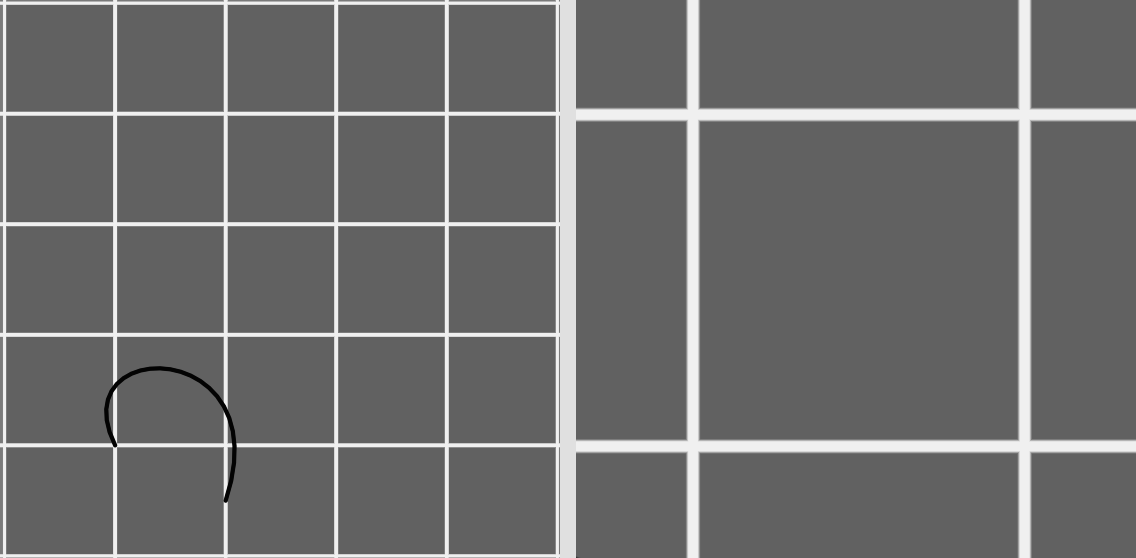
Left, the full canvas; right, a detail of the centre.
This pattern is drawn by a Shadertoy shader. Its source:

```glsl
// A five by five grid of pale lines on grey, with one black cubic curve drawn over it.

float segmentDistance(vec2 p, vec2 a, vec2 b) {
    vec2 ab = b - a;
    return length(p - a - ab * clamp(dot(p - a, ab) / dot(ab, ab), 0.0, 1.0));
}

vec2 cubicBezier(vec2 a, vec2 b, vec2 c, vec2 d, float t) {
    float s = 1.0 - t;
    return s * s * s * a + 3.0 * s * s * t * b + 3.0 * s * t * t * c + t * t * t * d;
}

// Distance to the curve, in cells, measured along short chords
float curveDistance(vec2 p) {
    const int CHORDS = 24;
    vec2 start = vec2(1.0, 1.0);
    vec2 end = vec2(2.0, 0.5);
    vec2 previous = start;
    float nearest = 1e3;
    for (int i = 1; i <= CHORDS; i++) {
        float t = float(i) / float(CHORDS);
        vec2 next = cubicBezier(start, vec2(0.5, 2.0), vec2(2.5, 2.0), end, t);
        nearest = min(nearest, segmentDistance(p, previous, next));
        previous = next;
    }
    return nearest;
}

void mainImage(out vec4 fragColor, in vec2 fragCoord) {
    const float CELL = 0.1974;
    vec2 uv = fragCoord / iResolution.x;
    vec2 grid = (uv - vec2(0.0082, 0.0038)) / CELL;
    float soft = max(0.0011, 0.6 / iResolution.x);

    // Grey field, a little lighter in the margin outside the grid
    vec2 outside = step(2.5, abs(grid - 2.5));
    vec3 color = vec3(mix(0.38, 0.48, max(outside.x, outside.y)));

    // Grid lines, slightly thinner around the border
    vec2 lineIndex = round(grid);
    vec2 border = step(2.4, abs(lineIndex - 2.5));
    vec2 halfWidth = mix(vec2(0.0036), vec2(0.0029), border);
    vec2 lineDistance = abs(grid - lineIndex) * CELL;
    vec2 lines = 1.0 - smoothstep(halfWidth - soft, halfWidth + soft, lineDistance);
    color = mix(color, vec3(0.94), max(lines.x, lines.y));

    // Black stroke with round ends
    float stroke = curveDistance(grid) * CELL;
    color = mix(color, vec3(0.01), 1.0 - smoothstep(0.0038 - soft, 0.0038 + soft, stroke));

    fragColor = vec4(color, 1.0);
}
```
